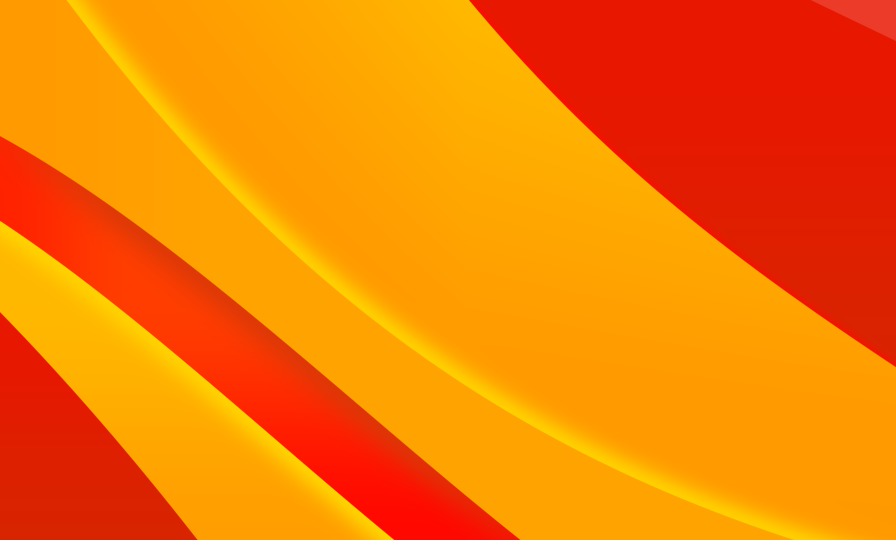
Give the GLSL for this background, as a Shadertoy shader.

```glsl
// Glossy orange and red ribbons sweeping from upper left to lower right.
// Each border is a cubic through four heights; its signed distance drives
// the smooth masks, the rim glows and the soft shadow.

// Cubic through four heights evenly spaced from x0 to x1.
float curve(float x, float x0, float x1, vec4 h) {
    float s = 3.0 * (x - x0) / (x1 - x0);
    vec3 d = h.yzw - h.xyz;
    vec2 dd = d.yz - d.xy;
    return h.x + s * (d.x + (s - 1.0) / 2.0 * (dd.x + (s - 2.0) / 3.0 * (dd.y - dd.x)));
}

// Approximate signed distance to the curve, positive above it.
float above(vec2 p, float x0, float x1, vec4 h) {
    float y = curve(p.x, x0, x1, h);
    float slope = (curve(p.x + 0.002, x0, x1, h) - y) / 0.002;
    return (p.y - y) / sqrt(1.0 + slope * slope);
}

float mask(float d) {
    float soft = 0.75 / iResolution.y;
    return smoothstep(-soft, soft, d);
}

// Bell-shaped falloff from an edge.
float glow(float d, float width) {
    return exp(-d * d / (width * width));
}

void mainImage(out vec4 fragColor, in vec2 fragCoord) {
    vec2 p = fragCoord / iResolution.xy * vec2(1.67, 1.0);

    // Ribbon borders, from upper right to lower left
    float outer = above(p, 0.874, 1.67, vec4(1.0, 0.722, 0.504, 0.32));
    float crest = above(p, 0.124, 1.48, vec4(1.0, 0.5065, 0.1913, 0.0));
    float bandTop = above(p, 0.0, 0.97, vec4(0.748, 0.5326, 0.2685, 0.0));
    float bandBase = above(p, 0.0, 0.735, vec4(0.591, 0.411, 0.2065, 0.0));
    float inner = above(p, 0.0, 0.3696, vec4(0.422, 0.2913, 0.15, -0.0018));

    // Deep red ground in both corners
    vec3 upperRed = mix(vec3(0.85, 0.14, 0.0), vec3(0.91, 0.09, 0.0), smoothstep(0.3, 0.9, p.y));
    vec3 lowerRed = mix(vec3(0.85, 0.14, 0.0), vec3(0.91, 0.09, 0.0), smoothstep(0.0, 0.4, p.y));
    vec3 col = lowerRed;

    // Lower golden ribbon with a bright upper rim
    float gold = mix(0.62, 0.72, smoothstep(0.0, 0.45, p.y));
    gold = mix(gold, 0.82, glow(bandBase, 0.032));
    col = mix(col, vec3(1.0, gold, 0.0), mask(inner));

    // Red band, warmest at its middle, shaded under its upper edge
    float warmth = 0.03 + 0.21 * smoothstep(0.0, 0.45, p.y) * (1.0 - 0.5 * smoothstep(0.25, 0.0, p.x));
    vec3 band = vec3(1.0, warmth, 0.0);
    float shade = glow(bandTop, 0.04) * smoothstep(-0.1, 0.25, p.x) * smoothstep(-0.15, 0.2, p.y);
    band = mix(band, vec3(0.85, 0.22, 0.03), 0.85 * shade);
    col = mix(col, band, mask(bandBase));

    // Middle orange ribbon
    float amber = 0.605 + 0.035 * smoothstep(0.0, 0.45, p.x);
    col = mix(col, vec3(1.0, amber, 0.0), mask(bandTop));

    // Wide orange ribbon, lighter toward its upper right, with a yellow crest
    float light = 0.725 + 0.307 * min(outer, 0.0) - 0.135 * max(p.x - 0.87, 0.0);
    light = 0.6 + 0.5 * (light - 0.6 + sqrt((light - 0.6) * (light - 0.6) + 0.0004));
    light = mix(light, 0.81, glow(crest, 0.031));
    col = mix(col, vec3(1.0, light, 0.0), mask(crest));

    // Upper red corner with a thin vivid rim
    upperRed = mix(upperRed, vec3(1.0, 0.04, 0.0), 0.6 * glow(outer, 0.009));
    col = mix(col, upperRed, mask(outer));

    // Pale sheen cutting the top right corner
    float sheen = (p.y - 1.0 + 0.478 * (p.x - 1.511)) / 1.108;
    col = mix(col, vec3(1.0), 0.16 * mask(sheen));

    fragColor = vec4(col, 1.0);
}
```
